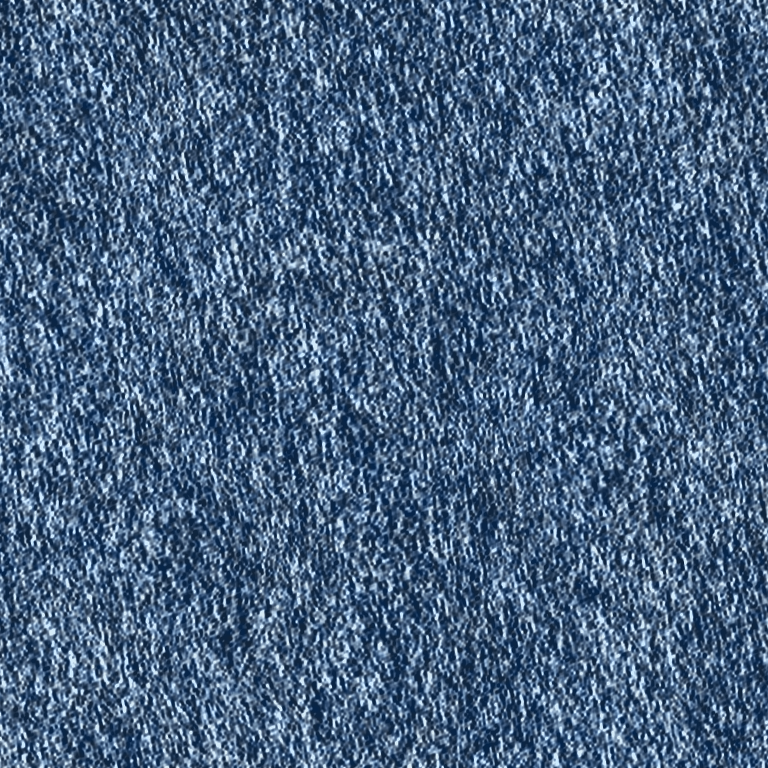
Reproduce this texture procedurally as a Shadertoy shader.

```glsl
#define SLANT 0.19
#define WARP 0.003
#define GRAIN_SCALE vec2(240.0, 130.0)
#define SPECK_SCALE vec2(310.0, 270.0)
#define THREAD_SCALE vec2(125.0, 27.0)
#define BLOTCH_SCALE vec2(26.0, 12.0)
#define FADE_SCALE vec2(9.0, 5.0)
#define RELIEF 0.5
#define RELIEF_STEP 0.0042
#define CONTRAST 0.72
#define SHADE 0.04
#define TINT 0.013

const vec3 DYE[6] = vec3[6](
    vec3(0.04, 0.14, 0.26), vec3(0.15, 0.25, 0.37), vec3(0.28, 0.38, 0.51),
    vec3(0.42, 0.53, 0.64), vec3(0.57, 0.68, 0.80), vec3(0.82, 0.92, 0.99));

// Tone, in standard deviations, at which each dye colour is reached
const float TONE[6] = float[6](-1.40, -0.45, 0.23, 0.80, 1.36, 2.15);

float hash(ivec2 cell, uint seed) {
    uvec2 q = uvec2(cell) * uvec2(1597u, 3571u);
    uint h = (q.x ^ (q.y * 2971u) ^ (seed * 7919u)) * 747796405u + 289133u;
    h = ((h >> ((h >> 28u) + 4u)) ^ h) * 277803737u;
    h = (h >> 22u) ^ h;
    return float(h >> 8u) / 16777216.0;
}

// Value noise with zero mean and roughly unit deviation
float noise(vec2 p, uint seed) {
    ivec2 cell = ivec2(floor(p));
    vec2 f = fract(p);
    f = f * f * (3.0 - 2.0 * f);
    float low = mix(hash(cell, seed), hash(cell + ivec2(1, 0), seed), f.x);
    float high = mix(hash(cell + ivec2(0, 1), seed), hash(cell + ivec2(1, 1), seed), f.x);
    return (mix(low, high, f.y) - 0.5) / 0.214;
}

vec3 dyeColour(float tone) {
    vec3 colour = DYE[0];
    for (int i = 1; i < 6; i++) {
        float t = clamp((tone - TONE[i - 1]) / (TONE[i] - TONE[i - 1]), 0.0, 1.0);
        colour = mix(colour, DYE[i], t);
    }
    return colour;
}

// Fine grain and specks over slender threads
float fibres(vec2 weave) {
    vec2 cross = weave + vec2(-0.11 * weave.y, -0.3 * weave.x);
    return 0.64 * noise(weave * GRAIN_SCALE, 2u)
         + 0.64 * noise(cross * SPECK_SCALE, 3u)
         + 0.32 * noise(weave * THREAD_SCALE, 4u)
         + 0.27 * noise(weave * THREAD_SCALE * vec2(1.37, 1.9) + 0.4, 5u);
}

void mainImage(out vec4 fragColor, in vec2 fragCoord) {
    vec2 uv = fragCoord / min(iResolution.x, iResolution.y);

    // Lean the weave, with a slight wander
    vec2 weave = uv + vec2(SLANT * uv.y + WARP * noise(uv * 7.0, 1u), 0.0);

    // Raise each fibre against its neighbours on both sides
    vec2 side = vec2(RELIEF_STEP, 0.0);
    float neighbours = 0.5 * (fibres(weave - side) + fibres(weave + side));
    float tone = (1.0 + RELIEF) * fibres(weave) - RELIEF * neighbours;

    // Broad wear
    tone += 0.15 * noise(weave * BLOTCH_SCALE, 6u) + 0.11 * noise(weave * FADE_SCALE, 7u);
    vec3 colour = dyeColour(tone * CONTRAST + SHADE);

    // Faint drift between warm and cool fibres
    float drift = noise(weave * 130.0, 8u) + 0.3 * noise(weave * 11.0, 9u);
    colour += TINT * drift * vec3(-0.8, 0.0, 1.0);
    fragColor = vec4(clamp(colour, 0.0, 1.0), 1.0);
}
```
